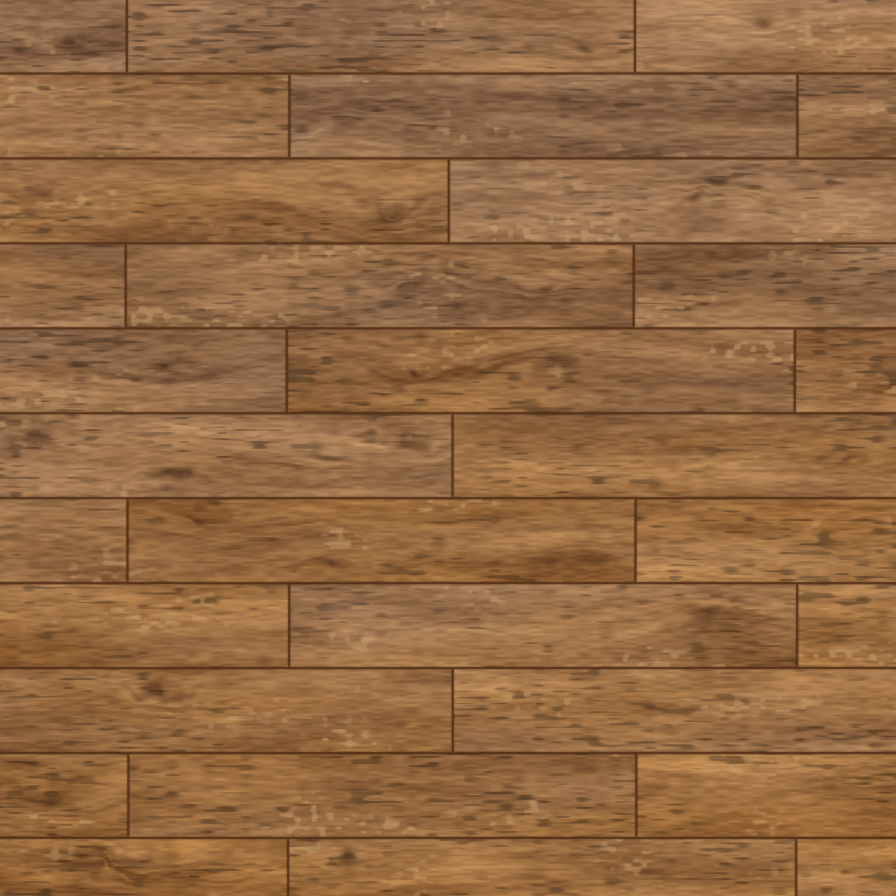
Reproduce this texture procedurally as a WebGL 2 fragment shader.

```glsl
#version 300 es
precision highp float;
// Staggered oak floor planks with streaked grain, knots, pores and thin dark seams.
uniform vec2 u_resolution;
out vec4 fragColor;

const vec2 PLANK = vec2(0.567, 0.0948);   // length and height of one board
const float TOP_SEAM = 0.918;             // height of the uppermost seam
const float FIRST_JOINT = 0.143;          // end joint in the top row
const float STAGGER = 0.180;              // joint shift per row, cycling over three rows
const float JOINT_JITTER = 0.006;
const float SEAM_HALF = 0.0012;
const float BEVEL = 0.0035;
const int KNOT_SLOTS = 3;                 // possible knots along each board
const float KNOT_CHANCE = 0.36;
const vec2 KNOT_SIZE = vec2(0.034, 0.014);
const float KNOT_LIFT = 0.036;            // how far a knot bends the grain

const vec3 COOL_DARK = vec3(0.42, 0.29, 0.20);
const vec3 COOL_LIGHT = vec3(0.74, 0.57, 0.42);
const vec3 WARM_DARK = vec3(0.43, 0.26, 0.12);
const vec3 WARM_LIGHT = vec3(0.77, 0.55, 0.31);
const vec3 KNOT_COLOR = vec3(0.27, 0.16, 0.09);
const vec3 WORN_COLOR = vec3(0.79, 0.63, 0.44);
const vec3 SEAM_COLOR = vec3(0.33, 0.18, 0.08);

float hash(vec2 p) {
    vec3 v = fract(vec3(p.xyx) * 0.1031);
    v += dot(v, v.yzx + 33.33);
    return fract((v.x + v.y) * v.z);
}

float noise(vec2 p) {
    vec2 i = floor(p), f = fract(p);
    f = f * f * (3.0 - 2.0 * f);
    return mix(mix(hash(i), hash(i + vec2(1, 0)), f.x),
               mix(hash(i + vec2(0, 1)), hash(i + vec2(1, 1)), f.x), f.y);
}

float fbm(vec2 p) {
    float sum = 0.0, gain = 0.5;
    for (int i = 0; i < 4; i++) {
        sum += gain * noise(p);
        p = p * 2.03 + 17.7;
        gain *= 0.5;
    }
    return sum / 0.9375;
}

// Returns grain lift, ring influence and dark core of the knots in a board.
vec3 knots(vec2 q, vec2 id) {
    vec3 result = vec3(0.0);
    vec2 wobble = vec2(noise(q * 45.0 + id * 9.0), noise(q * 60.0 + id * 7.0 + 40.0)) - 0.5;
    for (int i = 0; i < KNOT_SLOTS; i++) {
        vec2 key = id * 3.7 + float(i) * 11.3;
        float present = step(hash(key), KNOT_CHANCE);
        float size = mix(0.55, 1.25, hash(key + 2.1));
        vec2 center = PLANK * vec2((float(i) + mix(0.15, 0.85, hash(key + 4.3))) / float(KNOT_SLOTS),
                                   mix(0.25, 0.75, hash(key + 6.7)));
        float r = length((q - center) / (KNOT_SIZE * size) + wobble * 0.9);
        float side = hash(key + 8.9) < 0.5 ? -1.0 : 1.0;
        result += present * vec3(side * KNOT_LIFT * size * exp(-0.7 * r),
                                 exp(-0.22 * r * r), exp(-4.0 * r * r));
    }
    return result;
}

void main() {
    vec2 p = gl_FragCoord.xy / u_resolution;

    // Board layout
    float down = (TOP_SEAM - p.y) / PLANK.y;
    float row = floor(down) + 1.0;
    float joint = FIRST_JOINT + STAGGER * mod(row, 3.0)
                + JOINT_JITTER * (hash(vec2(row, 5.0)) - 0.5);
    float along = (p.x - joint) / PLANK.x;
    vec2 id = vec2(floor(along) + 5.0, row + 3.0);
    vec2 q = vec2(fract(along), fract(down)) * PLANK;
    float boardTone = hash(id + 21.0) - 0.5;
    vec2 offset = vec2(hash(id + 31.0), hash(id + 47.0)) * 9.0;

    // Grain bent around knots
    vec3 knot = knots(q, id);
    vec2 g = q + offset;
    g.y += knot.x + 0.009 * (noise(g * vec2(9.0, 14.0)) - 0.5);
    float broad = fbm(g * vec2(4.5, 32.0)) - 0.5;
    float streak = fbm(g * vec2(13.0, 125.0)) - 0.5;
    float fleck = noise((q + offset) * vec2(75.0, 380.0)) - 0.5;
    float rings = noise(vec2(g.x * 5.0, g.y * 190.0)) - 0.5;
    float tone = 0.54 + 0.85 * broad + 0.55 * streak + 0.34 * fleck
               + 0.22 * boardTone + knot.y * (0.45 * rings - 0.08);

    // Boards grow warmer towards the bottom
    float warmth = 0.85 - 0.8 * p.y + 0.5 * (hash(id + 63.0) - 0.5)
                 + 0.9 * (fbm(g * vec2(3.0, 18.0) + 70.0) - 0.5);
    warmth = clamp(warmth, 0.0, 1.0);
    tone = clamp(tone, -0.1, 1.1);
    vec3 color = mix(mix(COOL_DARK, WARM_DARK, warmth), mix(COOL_LIGHT, WARM_LIGHT, warmth), tone);

    // Short dark pores, pale worn scratches and knot cores
    float poreArea = smoothstep(0.35, 0.65, fbm(g * vec2(7.0, 28.0) + 90.0));
    float pores = smoothstep(0.62, 0.92, noise((q + offset) * vec2(48.0, 300.0) + 13.0));
    color *= 1.0 - 0.28 * pores * poreArea;
    float wornArea = smoothstep(0.58, 0.74, fbm(g * vec2(9.0, 24.0) + 130.0));
    float scratches = smoothstep(0.55, 0.85, noise((q + offset) * vec2(110.0, 210.0) + 57.0));
    color = mix(color, WORN_COLOR, 0.5 * wornArea * scratches);
    color = mix(color, KNOT_COLOR, 0.7 * min(knot.z, 1.0) * (0.75 + rings));

    // Seams with a soft bevel
    vec2 toEdge = min(q, PLANK - q);
    float edge = min(toEdge.x, toEdge.y);
    float blur = 0.7 / min(u_resolution.x, u_resolution.y);
    color *= 1.0 - 0.14 * (1.0 - smoothstep(SEAM_HALF, BEVEL, edge));
    float seam = 1.0 - smoothstep(SEAM_HALF - blur, SEAM_HALF + blur, edge);
    color = mix(color, SEAM_COLOR, 0.85 * seam);

    fragColor = vec4(color, 1.0);
}
```
